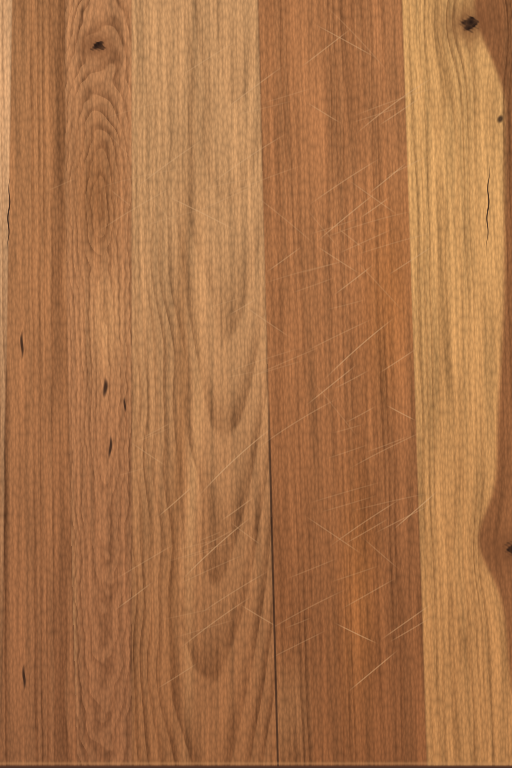
Give the GLSL for this texture, as a Shadertoy shader.

```glsl
// A worn wooden board of six glued planks: each has its own tone gradient and
// growth-ring field, bent round knots. Stretched cellular noise makes the
// fibres, layered sines the waver; scratches and cracks lie on top.

const vec3 TOP[6] = vec3[6](vec3(.77,.58,.41), vec3(.65,.44,.28), vec3(.68,.47,.31),
                            vec3(.74,.55,.37), vec3(.65,.43,.27), vec3(.78,.58,.36));
const vec3 LOW[6] = vec3[6](vec3(.6,.4,.26), vec3(.56,.36,.23), vec3(.57,.37,.24),
                            vec3(.57,.37,.23), vec3(.53,.33,.2), vec3(.69,.48,.29));
const vec3 KNOTS[3] = vec3[3](vec3(.191,.94,.015), vec3(.918,.969,.021), vec3(1.005,.285,.022));
// Centre, half width and half length of each crack
const vec4 CRACKS[8] = vec4[8](
    vec4(.043,.551,.004,.022), vec4(.017,.72,.002,.06), vec4(.205,.495,.006,.016),
    vec4(.215,.418,.004,.018), vec4(.244,.473,.003,.012), vec4(.047,.118,.004,.02),
    vec4(.953,.73,.002,.07), vec4(.977,.845,.008,.007));
const vec3 HEARTWOOD = vec3(.5,.31,.19), SCRATCH = vec3(.84,.66,.48), CHAR = vec3(.15,.1,.08);
const vec3 PALE = vec3(.76,.55,.36), AMBER = vec3(.68,.42,.22), BROWN = vec3(.53,.34,.2);
const float ASPECT = 1.5, RING_DEPTH = .17, FIBRE_DEPTH = .2, PORE_DEPTH = .2;
const int SCRATCHES = 110;

vec2 hash2(vec2 p) {
    return fract(sin(vec2(dot(p, vec2(127.1,311.7)), dot(p, vec2(269.5,183.3)))) * 43758.);
}

// Distance to the nearest scattered point
float cellular(vec2 p) {
    vec2 cell = floor(p);
    float d = 4.;
    for (int k = 0; k < 9; k++) {
        vec2 c = cell + vec2(k % 3 - 1, k / 3 - 1), r = c + hash2(c) - p;
        d = min(d, dot(r, r));
    }
    return sqrt(d);
}

float waves(vec2 p) {
    return .5 * sin(p.x + 1.7 * sin(p.y)) + .3 * sin(2.1 * p.y - 1.3 * p.x)
         + .2 * sin(4.3 * p.y + 2.7 * p.x);
}

float bell(float x, float width) { return exp(-x * x / (width * width)); }

float glow(vec2 q, float x, float y, float w, float h) {
    return bell(q.x - x, w) * bell(q.y - y, h);
}

// Left edge of a plank at height y
float seam(int i, float y) {
    if (i == 1) return .024 * y;
    if (i == 2) return .127 + .025 * (1. - y) * (1. - y);
    if (i == 3) return .257;
    return i == 4 ? mix(.543, .504, y) : mix(.834, .785, y);
}

// Growth-ring coordinate: straight, oval or arched by plank
float ringField(int plank, vec2 q, float lean) {
    float waver = waves(q * vec2(18., 11.));
    if (plank == 2) {
        float upper = length((q - vec2(.195,.74)) * vec2(15., 6.));
        float lower = length((q - vec2(.205,.5)) * vec2(17., 2.5));
        return 6. * min(upper, lower) + .7 * waver + .3 * waves(q * 60.);
    }
    if (plank == 3) {
        float dx = q.x - .41 - .06 * q.y + .01 * waver;
        return 6.5 * (q.y - 32. * dx * dx) + .31 + .25 * waver;
    }
    return lean * 40. + .8 * sin(lean * 73.) + (plank == 5 ? .3 : .2) * waver;
}

void mainImage(out vec4 fragColor, in vec2 fragCoord) {
    vec2 q = fragCoord / iResolution.xy, p = q * vec2(1., ASPECT);
    float px = 1. / iResolution.x, gap = 0.;

    // Plank tones and seams
    int plank = 0;
    vec3 col = vec3(0.);
    for (int i = 0; i < 6; i++) {
        float d = i == 0 ? 1. : q.x - seam(i, q.y);
        vec3 tone = mix(LOW[i], TOP[i], smoothstep(0., .85, q.y));
        col = mix(col, tone, smoothstep(-px, px, d));
        if (d > 0.) plank = i;
        float depth = i == 4 ? mix(.65, .15, smoothstep(.38, .5, q.y)) : .1;
        gap = max(gap, depth * (1. - smoothstep(.0005, .0005 + 1.5 * px, abs(d))));
    }

    // Local stains and pale streaks
    float ringDepth = RING_DEPTH;
    if (plank == 2) {
        col = mix(col, BROWN, .6 * glow(q, .19, .75, .05, .09));
        col = mix(col, PALE, .7 * glow(q, .21, .58, .04, .07));
        col = mix(col, PALE, .7 * glow(q, .141, .14, .008, .15));
    } else if (plank == 3) {
        float x = .358 + .05 * q.y + .004 * sin(q.y * 17.);
        ringDepth *= 1.2 - .8 * smoothstep(.45, .75, q.y);
        col = mix(col, PALE, .7 * glow(q, x, .42, .011, .33));
        col = mix(col, BROWN, .45 * glow(q, x - .03, .45, .013, .35));
    } else if (plank == 4) {
        ringDepth *= .6;
        col = mix(col, AMBER, .5 * glow(q, .76, .61, .05, .13));
        col = mix(col, AMBER, .5 * glow(q, .7, .23, .035, .15));
        col = mix(col, PALE, .4 * glow(q, .56, .07, .04, .07));
    } else if (plank == 5) {
        float edge = .985 - .045 * bell(q.y - .295, .055) - .06 * smoothstep(.86, 1., q.y)
                   - .015 * bell(q.y - .42, .13) + .03 * bell(q.y, .12);
        ringDepth *= .7;
        col = mix(col, HEARTWOOD, .85 * smoothstep(-.006, .008, q.x - edge));
    }

    // Grain, pushed aside by the knots
    vec2 bent = q;
    for (int i = 0; i < 3; i++) {
        vec2 d = q - KNOTS[i].xy;
        bent.x -= .75 * d.x * bell(length(d), 3. * KNOTS[i].z);
    }
    float lean = bent.x + (plank > 3 ? .045 : .01) * q.y;
    float r = fract(ringField(plank, bent, lean));
    float ring = smoothstep(0., .12, r) * (1. - smoothstep(.12, .7, r));
    float band = cellular(vec2(lean * 50. + .3 * waves(q * 7.), q.y * 2.));
    float fibre = cellular(vec2(lean * 160., q.y * 6.)) + band - .9;
    float pore = cellular(p * vec2(230., 75.)) - .45;
    ringDepth *= .3 + 1.3 * band;
    col *= 1. - ringDepth * (ring - .33) * vec3(.85, 1., 1.1) - FIBRE_DEPTH * fibre - PORE_DEPTH * pore;

    // Scratches, densest right of the middle
    for (int i = 0; i < SCRATCHES; i++) {
        vec2 a = hash2(vec2(i, 3)), b = hash2(vec2(i, 8));
        vec2 d = p - vec2(mix(.12, .82, sqrt(a.x)), mix(.12, .95, a.y) * ASPECT);
        float angle = i % 5 == 0 ? -.9 + .5 * b.x : mix(.2, .75, b.x);
        vec2 dir = vec2(cos(angle), sin(angle));
        float along = dot(d, dir), reach = mix(.03, .11, b.y);
        float across = dot(d, vec2(-dir.y, dir.x)) + along * along * (b.y - .5);
        float mark = (1. - smoothstep(.0002, .0004 + px, abs(across)))
                   * (1. - smoothstep(.4 * reach, reach, abs(along)));
        col = mix(col, SCRATCH, mark * mix(.1, .45, b.x * b.x + .3 * a.x));
    }

    // Knots, cracks and seam gaps
    for (int i = 0; i < 3; i++) {
        vec2 d = p - KNOTS[i].xy * vec2(1., ASPECT);
        float size = KNOTS[i].z, dist = length(d * vec2(1., 1.25)) + .005 * waves(p * 210.);
        col = mix(col, HEARTWOOD * .9, .65 * bell(dist, 2.2 * size));
        col = mix(col, CHAR, (1. - smoothstep(.45 * size, size, dist)) * mix(1., .45, cellular(p * 75.)));
    }
    for (int i = 0; i < 8; i++) {
        vec2 d = q - CRACKS[i].xy;
        d.x += .0015 * sin(q.y * 160.) - .04 * d.y;
        col = mix(col, CHAR, .75 * (1. - smoothstep(.25, 1., length(d / CRACKS[i].zw))));
    }
    col = mix(col, CHAR, gap);

    // Lower rim
    col = mix(col, PALE, .4 * bell(q.y - .006, .002));
    col = mix(CHAR * 2., col, smoothstep(.001, .001 + 2. * px, q.y));
    fragColor = vec4(col, 1.);
}
```
